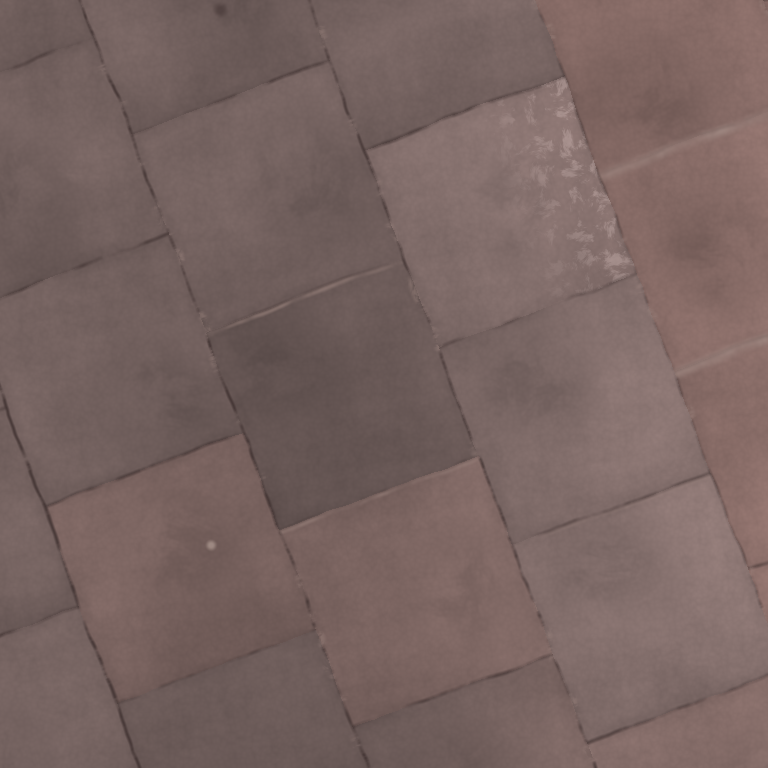
This texture is drawn by a WebGL 2 fragment shader. Its source:

```glsl
#version 300 es
precision highp float;
// Worn brown stone paving: tilted columns of square slabs in running bond.
uniform vec2 u_resolution;
out vec4 fragColor;

const float TILT = 0.358;                  // rotation of the paving
const vec2 SLAB = vec2(0.277, 0.275);      // slab width and length
const vec2 START = vec2(0.172, -0.162);    // corner of slab (0, 0)
const vec3 SEAM_DARK = vec3(0.26, 0.205, 0.20);
const vec3 EDGE_PALE = vec3(0.60, 0.51, 0.485);

float hash(vec2 p) {
    return fract(sin(dot(p, vec2(127.1, 311.7))) * 43758.545);
}

// Layered warped sines, roughly -1 to 1.
float mottle(vec2 p, int layers) {
    float sum = 0.0, amp = 0.6;
    mat2 turn = mat2(0.8, 0.6, -0.6, 0.8);
    for (int i = 0; i < layers; i++) {
        p = turn * p * 1.87 + 2.7;
        p += 0.45 * sin(p.yx * 0.9);
        sum += amp * sin(p.x) * cos(p.y);
        amp *= 0.66;
    }
    return sum;
}

// Cellular noise: distance to the nearest point.
float cells(vec2 p) {
    vec2 base = floor(p);
    float nearest = 9.0;
    for (int j = -1; j <= 1; j++)
    for (int i = -1; i <= 1; i++) {
        vec2 c = base + vec2(i, j);
        nearest = min(nearest, length(c + vec2(hash(c), hash(c + 19.3)) - p));
    }
    return nearest;
}

// Soft line around distance d = 0.
float line(float d, float halfWidth) {
    return 1.0 - smoothstep(0.0, max(halfWidth, 1.2 / u_resolution.y), abs(d));
}

// Soft round patch.
float patchAt(vec2 p, vec2 centre, float radius) {
    return 1.0 - smoothstep(0.2 * radius, radius, length(p - centre));
}

// 1 for the slab with this id, else 0.
float isSlab(vec2 id, vec2 wanted) {
    return 1.0 - step(0.5, length(id - wanted));
}

// Base colour of a slab, with light growing and warming towards the right.
vec3 slabColor(vec2 id, vec2 p) {
    float right = smoothstep(0.4, 1.0, p.x);
    float tone = mix(0.437, 0.535, right) + 0.016 * (hash(id) - 0.5);
    tone += 0.045 * isSlab(id, vec2(2, -1)) - 0.045 * isSlab(id, vec2(1, -1));
    float middle = step(-0.5, id.x) * step(id.x, 1.5);
    float brown = middle * (1.0 - step(0.5, abs(id.y)));
    float lowest = step(0.5, id.y - step(1.5, id.x));
    tone += 0.035 * brown - 0.025 * lowest * step(-0.5, id.x);
    float warm = 0.6 * brown + step(2.5, id.x) + 0.6 * lowest * right;
    return tone * vec3(1.0, 0.845 - 0.05 * warm, 0.822 - 0.065 * warm);
}

void main() {
    vec2 p = gl_FragCoord.xy / u_resolution;

    // Paving axes: x across the columns, y down along them.
    float c = cos(TILT), s = sin(TILT);
    vec2 q = vec2(c * p.x + s * p.y, s * p.x - c * p.y);
    vec2 wobble = vec2(mottle(q.yx * 11.0, 4), mottle(q * 9.0 + 5.0, 4));
    vec2 grid = (q + 0.003 * wobble - START) / SLAB;
    float column = floor(grid.x);
    float even = 1.0 - mod(column, 2.0);
    grid.y += 0.5 * even + 0.05 * step(1.5, column);
    vec2 id = vec2(column, floor(grid.y));
    vec2 local = fract(grid);

    // Signed distances to the nearest seams.
    vec2 seamId = floor(grid + 0.5);
    vec2 seam = (grid - seamId) * SLAB;
    vec2 nearSeam = abs(seam);

    // Stone: broad stains, small mottling and soft grain.
    vec3 color = slabColor(id, p);
    float stain = mottle(p * 6.0 + 6.0 * hash(id), 3);
    float blotch = mottle(p * 19.0 + 3.0 * id, 5);
    float fine = mottle(p * 85.0 + id, 4);
    float grain = cells(p * 150.0) - 0.45;
    color *= 1.015 + 0.07 * stain + 0.03 * blotch + 0.022 * fine - 0.04 * grain;

    // One smoky dark stain per slab, at a random place.
    vec2 spot = 0.25 + 0.5 * vec2(hash(id + 2.2), hash(id + 8.4));
    float smoke = patchAt(local + 0.1 * vec2(blotch, stain), spot, 0.42);
    color *= 1.0 - 0.13 * smoke * smoothstep(-0.7, 0.8, blotch + 0.3 * fine);

    // All but the right-hand slabs darken gently towards their lower end.
    float rightSide = step(2.5, column);
    color *= 1.02 - 0.06 * (1.0 - rightSide) * smoothstep(0.5, 1.0, local.y);

    // Pale rough wear on the right part of the bright slab.
    float rough = isSlab(id, vec2(2, -1)) * smoothstep(0.45, 1.0, local.x);
    float flake = smoothstep(0.0, 0.8, mottle(p * 60.0, 5) + 0.4 * blotch);
    color += rough * (0.11 * flake - 0.02);

    // Grime beside the seams.
    float rim = min(nearSeam.x, nearSeam.y);
    color *= 1.0 - 0.07 * (1.0 - smoothstep(0.0, 0.02, rim)) * clamp(0.5 + blotch, 0.0, 1.0);

    // Cross seams: faint and patchy, some with a light bevelled edge.
    float bevel = mod(column, 2.0) * step(0.0, column);
    bevel *= step(-1.5, seamId.y) * step(seamId.y, 0.5);
    bevel = max(bevel, 0.5 * isSlab(vec2(column, seamId.y), vec2(2, 1)));
    float worn = clamp(0.5 + 0.75 * mottle(q * 23.0 + id.x * 2.0, 4), 0.05, 1.0);
    float crossDark = line(seam.y, 0.0045) * worn * mix(0.65, 0.4, bevel);
    color = mix(color, SEAM_DARK, crossDark);
    float paleEdge = line(seam.y - 0.003, 0.005 + 0.007 * rightSide);
    float paleAmount = bevel * (0.12 + 0.5 * worn + 0.2 * rightSide);
    color = mix(color, EDGE_PALE + 0.03 * rightSide, paleEdge * paleAmount);

    // Column seams: thin, dark and broken, fainter to the right.
    float along = mottle(vec2(q.y * 33.0, seamId.x * 3.0), 5);
    float firstSeam = 1.0 - step(0.5, abs(seamId.x));
    float broken = clamp(0.45 + 0.9 * along + 0.4 * firstSeam, 0.05, 1.0);
    float depth = mix(0.85, 0.45, smoothstep(1.5, 3.0, seamId.x));
    color = mix(color, SEAM_DARK, line(seam.x, 0.004) * broken * depth);

    // Pale chipped stretches on one side of the column seams.
    float chipped = smoothstep(0.1, 0.7, -along) * step(0.5, seamId.x);
    chipped *= line(seam.x + 0.004 * sin(q.y * 60.0), 0.008) * smoothstep(-0.5, 0.5, fine);
    color = mix(color, EDGE_PALE, 0.45 * chipped);

    // One pale fleck and one dark pit.
    color = mix(color, vec3(0.66, 0.58, 0.55), 0.8 * patchAt(p, vec2(0.275, 0.29), 0.009));
    color = mix(color, SEAM_DARK, 0.6 * patchAt(p, vec2(0.287, 0.987), 0.012));

    fragColor = vec4(color, 1.0);
}
```
